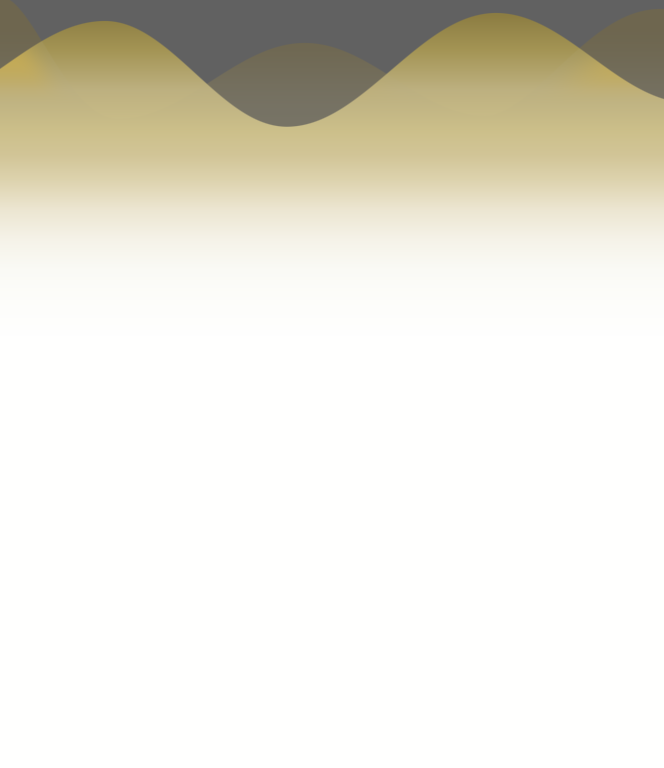
Write a WebGL 2 fragment shader that draws this background.

```glsl
#version 300 es
precision highp float;
// Two golden waves hang below a grey sky and dissolve into a white page.
// Each wave eases by cosine between crests and troughs; the front one is
// filled with a vertical colour ramp, the back one is a faint tint.
uniform vec2 u_resolution;
out vec4 fragColor;

const float PI = 3.14159;
const int KEYS = 5;
const int STOPS = 11;

// Crests and troughs: x, depth below the top, skew of the segment that follows.
const vec3 FRONT_WAVE[KEYS] = vec3[](
  vec3(-0.143, 0.143, 1.0), vec3(0.158, 0.0273, 1.0), vec3(0.432, 0.165, 1.0),
  vec3(0.747, 0.0169, 1.0), vec3(1.039, 0.134, 1.0));
const vec3 BACK_WAVE[KEYS] = vec3[](
  vec3(0.0075, -0.0026, 0.8), vec3(0.178, 0.1547, 1.0), vec3(0.459, 0.0559, 1.0),
  vec3(0.732, 0.1508, 0.86), vec3(0.994, 0.0117, 1.0));

// Front fill: colour, then the depth where it is reached.
const vec4 GOLD_RAMP[STOPS] = vec4[](
  vec4(0.55, 0.49, 0.26, 0.020), vec4(0.64, 0.58, 0.33, 0.065),
  vec4(0.74, 0.69, 0.50, 0.117), vec4(0.80, 0.75, 0.54, 0.169),
  vec4(0.82, 0.77, 0.59, 0.202), vec4(0.865, 0.825, 0.68, 0.234),
  vec4(0.925, 0.90, 0.82, 0.273), vec4(0.96, 0.95, 0.91, 0.312),
  vec4(0.98, 0.98, 0.96, 0.351), vec4(0.99, 0.99, 0.98, 0.390),
  vec4(1.0, 1.0, 0.998, 0.449));

const vec3 SKY = vec3(0.38);
const vec3 TINT_HIGH = vec3(0.43, 0.40, 0.31);
const vec3 TINT_LOW = vec3(0.465, 0.45, 0.395);
const vec3 WARM_GOLD = vec3(0.81, 0.69, 0.31);
const vec3 MUTED_TAN = vec3(0.71, 0.67, 0.51);

// Depth of a wave edge at x.
float waveDepth(float x, vec3 keys[KEYS]) {
  float depth = keys[0].y;
  for (int i = 0; i < KEYS - 1; i++) {
    float t = clamp((x - keys[i].x) / (keys[i + 1].x - keys[i].x), 0.0, 1.0);
    float ease = 0.5 - 0.5 * cos(PI * pow(t, keys[i].z));
    depth += (keys[i + 1].y - keys[i].y) * ease;
  }
  return depth;
}

vec3 rampColor(float depth, vec4 ramp[STOPS]) {
  vec3 color = ramp[0].rgb;
  for (int i = 1; i < STOPS; i++) {
    float t = clamp((depth - ramp[i - 1].w) / (ramp[i].w - ramp[i - 1].w), 0.0, 1.0);
    color = mix(color, ramp[i].rgb, t);
  }
  return color;
}

// Antialiased mask, one where the distance is positive.
float coverage(float distance) {
  float width = 0.7 * fwidth(distance);
  return smoothstep(-width, width, distance);
}

float fadeOut(float start, float end, float value) {
  return 1.0 - smoothstep(start, end, value);
}

void main() {
  vec2 uv = gl_FragCoord.xy / u_resolution;
  float depth = 1.0 - uv.y;
  float belowFront = depth - waveDepth(uv.x, FRONT_WAVE);
  float belowBack = depth - waveDepth(uv.x, BACK_WAVE);
  float backMask = coverage(belowBack);

  // Sky and the translucent back wave.
  vec3 tint = mix(TINT_HIGH, TINT_LOW, smoothstep(0.03, 0.16, depth));
  vec3 color = mix(SKY, tint, backMask);

  // Front wave, warmer where the back wave lies well above it.
  vec3 front = rampColor(depth, GOLD_RAMP);
  float seam = 0.15 * backMask * fadeOut(0.12, 0.19, depth);
  front = mix(front, MUTED_TAN, seam);
  float warmth = 0.65 * smoothstep(0.0, 0.08, belowBack) * fadeOut(0.075, 0.14, depth);
  front = mix(front, WARM_GOLD, warmth);
  color = mix(color, front, coverage(belowFront));

  fragColor = vec4(color, 1.0);
}
```
